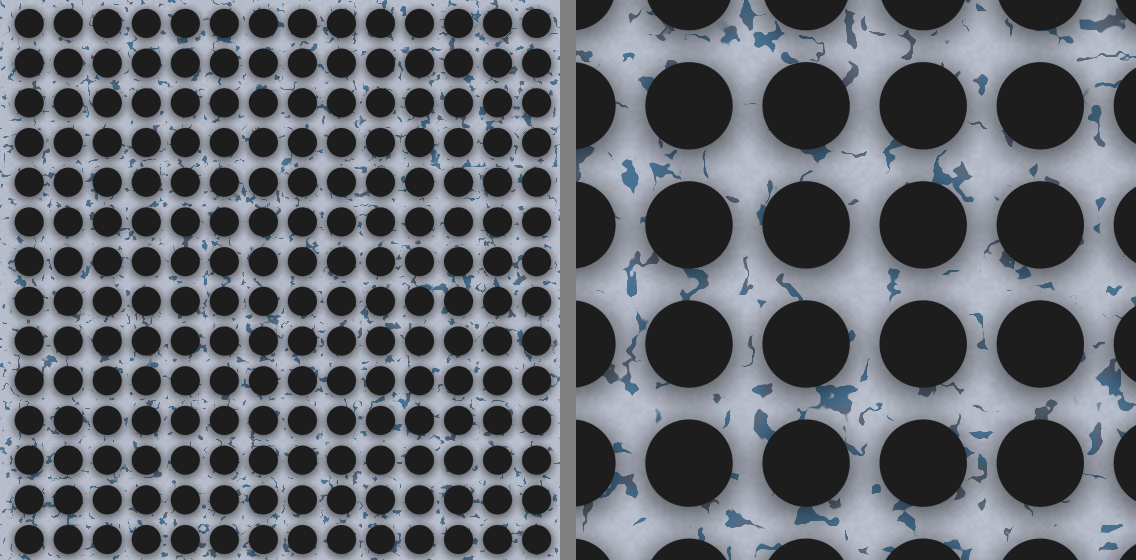
Left, the full canvas; right, a detail of the centre.
Write a Shadertoy shader that draws this pattern.

```glsl
// Speckled grey-blue panel perforated by a 14 x 14 grid of dark round holes.
// Flecks are broken ridges of warped value noise; every hole casts a soft
// shadow, shifted slightly down, that is accumulated from neighbouring cells.

const vec2  GRID_COUNT    = vec2(14.0);
const vec2  FIRST_HOLE    = vec2(0.0521, 0.0365);   // lower left centre
const vec2  PITCH         = vec2(0.0697, 0.0709);
const float HOLE_RADIUS   = 0.0260;

const vec2  SHADOW_OFFSET = vec2(0.0, -0.0035);
const float SHADOW_INNER  = -0.014;
const float SHADOW_OUTER  = 0.018;
const float SHADOW_DEPTH  = 0.54;

const float FLECK_FREQ    = 72.0;
const float MASK_FREQ     = 115.0;
const float WARP_FREQ     = 260.0;
const float WARP_AMOUNT   = 0.0045;
const float FLECK_CUTOFF  = 0.54;
const float FLECK_WIDTH   = 0.38;
const float GRAIN_FREQ    = 420.0;
const float GRAIN_AMOUNT  = 0.035;

const vec3  PANEL_COLOR   = vec3(0.715, 0.738, 0.790);
const vec3  FLECK_BLUE    = vec3(0.250, 0.420, 0.550);
const vec3  FLECK_SLATE   = vec3(0.330, 0.385, 0.460);
const vec3  HOLE_COLOR    = vec3(0.113);

float hash(vec2 cell) {
    uvec2 q = uvec2(ivec2(cell) + 4096) * uvec2(1597u, 3571u);
    uint h = (q.x ^ (q.y << 7)) * 40503u + q.y;
    h = (h ^ (h >> 15)) * 73939133u;
    h = (h ^ (h >> 13)) * 19349663u;
    return float((h ^ (h >> 16)) & 65535u) / 65535.0;
}

float valueNoise(vec2 p) {
    vec2 cell = floor(p);
    vec2 f = fract(p);
    f = f * f * (3.0 - 2.0 * f);
    float low  = mix(hash(cell), hash(cell + vec2(1, 0)), f.x);
    float high = mix(hash(cell + vec2(0, 1)), hash(cell + vec2(1, 1)), f.x);
    return mix(low, high, f.y);
}

// Coverage of the jagged flecks: narrow ridges cut into pieces by a mask.
float fleckCoverage(vec2 uv, float pixel) {
    vec2 warp = vec2(valueNoise(uv * WARP_FREQ),
                     valueNoise(uv * WARP_FREQ + 57.0)) - 0.5;
    vec2 p = uv + WARP_AMOUNT * warp;
    float ridge = abs(valueNoise(p * FLECK_FREQ + 13.0) - 0.5);
    float width = FLECK_WIDTH * (valueNoise(p * MASK_FREQ + 91.0) - FLECK_CUTOFF);
    float softness = 0.22 * FLECK_FREQ * pixel + 0.004;
    return smoothstep(-softness, softness, width - ridge);
}

vec3 panel(vec2 uv, float pixel) {
    float grain = valueNoise(uv * GRAIN_FREQ + 31.0) - 0.5;
    float cloud = valueNoise(uv * 24.0 + 7.0) - 0.5;
    vec3 color = PANEL_COLOR + GRAIN_AMOUNT * (grain + 0.5 * cloud);
    float tint = smoothstep(0.45, 0.75, valueNoise(uv * 60.0 + 211.0));
    vec3 fleck = mix(FLECK_BLUE, FLECK_SLATE, tint);
    return mix(color, fleck, 0.92 * fleckCoverage(uv, pixel));
}

void mainImage(out vec4 fragColor, in vec2 fragCoord) {
    float pixel = 1.0 / iResolution.y;
    vec2 uv = fragCoord * pixel;
    vec2 nearest = floor((uv - FIRST_HOLE) / PITCH + 0.5);

    // Gather light loss and the closest hole over the surrounding cells.
    float light = 1.0;
    float holeDistance = 1.0;
    for (int j = -1; j <= 1; j++) {
        for (int i = -1; i <= 1; i++) {
            vec2 index = nearest + vec2(i, j);
            if (any(lessThan(index, vec2(0.0))) ||
                any(greaterThanEqual(index, GRID_COUNT))) continue;
            vec2 offset = uv - FIRST_HOLE - index * PITCH;
            holeDistance = min(holeDistance, length(offset) - HOLE_RADIUS);
            float shadowDistance = length(offset - SHADOW_OFFSET) - HOLE_RADIUS;
            float shade = 1.0 - smoothstep(SHADOW_INNER, SHADOW_OUTER, shadowDistance);
            light *= 1.0 - SHADOW_DEPTH * shade;
        }
    }

    vec3 color = panel(uv, pixel) * light;
    float hole = 1.0 - smoothstep(-0.7 * pixel, 0.7 * pixel, holeDistance);
    fragColor = vec4(mix(color, HOLE_COLOR, hole), 1.0);
}
```
